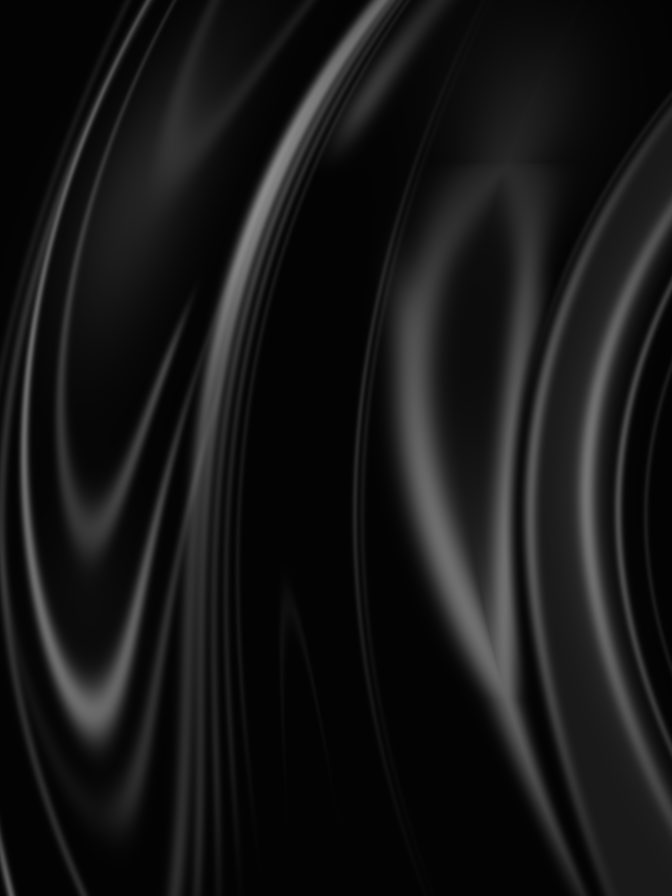
Reproduce this background procedurally as a Shadertoy shader.

```glsl
// Black liquid silk: soft grey folds and fine curved highlights on near-black.

// Cubic through four x positions, at heights 0, 1/3, 2/3 and 1
float bend(float y, vec4 x) {
    float u = 3.0 * y, a = u - 1.0, b = u - 2.0, c = u - 3.0;
    return dot(x, vec4(-a * b * c / 6.0, u * b * c / 2.0, -u * a * c / 2.0, u * a * b / 6.0));
}

float bell(float d, float width) {
    d /= width;
    return exp(-d * d);
}

float strand(vec2 p, vec4 path, float width) {
    return bell(p.x - bend(p.y, path), width);
}

// U-shaped crease: thin along its limbs, soft at its lowest point
float crease(vec2 p, float axis, float bottom, float spread, float softness) {
    float rise = p.y - bottom;
    float side = p.x - axis;
    spread *= 1.0 - 0.25 * max(rise, 0.0);
    return bell(side * side / spread - rise, softness);
}

float leftFolds(vec2 p) {
    float axis = bend(p.y, vec4(0.182, 0.132, 0.194, 0.391));
    float rightSide = smoothstep(-0.02, 0.06, p.x - axis);
    float topFade = 1.0 - smoothstep(0.55, 1.0, p.y);

    // Nested creases, from the brightest to the faintest
    float light = crease(p, axis, 0.205, 0.0456, 0.034)
        * mix(0.12 + 0.28 * topFade, 0.36 * (1.0 - smoothstep(0.25, 0.75, p.y)), rightSide);
    light += crease(p, axis, 0.408, 0.034, 0.034)
        * mix(0.11 + 0.07 * topFade, 0.24 * (1.0 - smoothstep(0.58, 0.7, p.y)), rightSide);
    light += crease(p, axis, 0.09, 0.065, 0.03)
        * mix(0.05, 0.16, rightSide) * (1.0 - smoothstep(0.3, 0.65, p.y));
    light += 0.08 * crease(p, axis, 0.83, 0.031, 0.05);

    // Haze held inside the folds
    light += 0.12 * bell(p.x - axis + 0.035, 0.085) * bell(p.y - 0.79, 0.17);
    light += 0.035 * bell(p.x - axis, 0.08) * bell(p.y - 0.33, 0.12);

    // Outer threads
    light += 0.15 * strand(p, vec4(0.125, 0.007, 0.043, 0.222), 0.007);
    light += 0.28 * strand(p, vec4(0.017, -0.035, 0.026, 0.191), 0.006)
        * (0.25 + bell(p.y, 0.1));
    return light;
}

float centreStrands(vec2 p) {
    float light = 0.0;
    // A fan of threads that parts on its way down
    for (int i = 0; i < 5; i++) {
        float t = float(i) / 4.0;
        vec4 path = mix(vec4(0.260, 0.283, 0.340, 0.564), vec4(0.391, 0.354, 0.401, 0.608), t);
        float gain = mix(0.16, 0.07, t) + mix(0.36, 0.0, sqrt(t)) * bell(p.y - 0.78, 0.24);
        light += gain * strand(p, path, mix(0.012, 0.004, sqrt(t))) * smoothstep(-0.1, 0.2, p.y + 0.15 - 0.25 * t);
    }
    // Short soft streak at the top
    light += 0.2 * strand(p, vec4(0.17, 0.295, 0.408, 0.651), 0.024)
        * smoothstep(0.8, 0.89, p.y) * (1.0 - 0.4 * smoothstep(0.9, 1.0, p.y));
    // Hairline pair across the middle
    vec4 hair = vec4(0.634, 0.533, 0.5625, 0.720);
    float hairGain = bell(p.y - 0.5, 0.33);
    light += hairGain * (0.14 * strand(p, hair, 0.004) + 0.07 * strand(p, hair + 0.011, 0.004));
    // Faint ripple near the bottom
    float ripple = p.x - 0.43 - 0.15 * (0.32 - p.y);
    light += 0.045 * bell(ripple * ripple / 0.006 + p.y - 0.325, 0.025) * smoothstep(0.05, 0.3, p.y);
    return light;
}

float leaf(vec2 p) {
    float side = p.x - bend(p.y, vec4(0.868, 0.717, 0.705, 0.868));
    float halfWidth = 0.44 * sqrt(max(0.818 - p.y, 0.0)) * max(p.y - 0.219, 0.0);
    float top = smoothstep(0.68, 0.9, p.y);
    float rim = abs(side) - halfWidth;
    float width = mix(0.03, 0.021, smoothstep(-0.02, 0.02, side)) + 0.045 * top;
    width *= mix(0.55, 1.0, smoothstep(0.05, 0.3, p.y));
    float gain = 0.4 * (1.0 - smoothstep(0.38, 1.02, p.y)) * smoothstep(-0.16, 0.32, p.y);
    float inside = 1.0 - smoothstep(-0.03, 0.01, rim);
    float light = gain * bell(rim, width) + inside * mix(0.12, 0.035, smoothstep(0.3, 0.6, p.y));
    // Dim reflections beside the rim
    light += 0.09 * bell(p.x - 0.595, 0.025) * bell(p.y - 0.66, 0.06);
    light += 0.1 * bell(p.x - 0.805, 0.02) * bell(p.y - 0.6, 0.08);
    return light + 0.05 * bell(p.x - 0.77, 0.13) * bell(p.y - 0.89, 0.12);
}

float rightBands(vec2 p) {
    vec4 outer = vec4(0.906, 0.795, 0.844, 1.146);
    vec4 inner = vec4(1.063, 0.887, 0.932, 1.285);
    float sheen = bell(p.y - 0.46, 0.4);
    float fromOuter = p.x - bend(p.y, outer);
    float fromInner = p.x - bend(p.y, inner);
    float light = 0.085 * smoothstep(-0.01, 0.015, fromOuter) * (1.0 - smoothstep(-0.01, 0.05, fromInner));
    light += sheen * (0.3 * bell(fromOuter, 0.01) + 0.3 * bell(fromInner, 0.013));
    light += 0.06 * sheen * bell(fromInner, 0.04);
    light += 0.27 * sheen * strand(p, vec4(1.12, 0.931, 0.99, 1.354), 0.006);
    light += 0.09 * sheen * strand(p, vec4(1.198, 0.972, 1.042, 1.424), 0.004);
    return light + 0.07 * bell(fromOuter + 0.018, 0.005) * smoothstep(0.5, 0.75, p.y);
}

void mainImage(out vec4 fragColor, in vec2 fragCoord) {
    vec2 p = fragCoord / iResolution.xy;
    float light = 0.012 + leftFolds(p) + centreStrands(p);
    // The right-hand bands lie over the leaf
    float cover = smoothstep(-0.04, -0.012, p.x - bend(p.y, vec4(0.906, 0.795, 0.844, 1.146)));
    light += leaf(p) * (1.0 - cover) + rightBands(p);
    fragColor = vec4(vec3(clamp(light, 0.0, 1.0)), 1.0);
}
```
